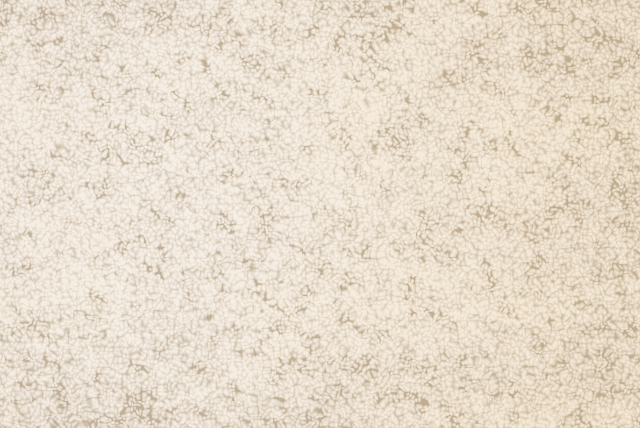
Reproduce this texture procedurally as a WebGL 1 fragment shader.

```glsl
precision highp float;
// Cream cut-pile carpet under soft light: small rounded tufts from cellular
// noise, clumped by value noise so darker pits open between them, with broad
// uneven shading that is pale on the left and warmer towards the right.

uniform vec2 u_resolution;

vec2 hash2(vec2 p) {
  vec3 q = fract(p.xyx * vec3(0.1031, 0.1030, 0.0973));
  q += dot(q, q.yzx + 33.33);
  return fract((q.xx + q.yz) * q.zy);
}

float valueNoise(vec2 p) {
  vec2 cell = floor(p);
  vec2 f = fract(p);
  f = f * f * (3.0 - 2.0 * f);
  float low = mix(hash2(cell).x, hash2(cell + vec2(1.0, 0.0)).x, f.x);
  float high = mix(hash2(cell + vec2(0.0, 1.0)).x, hash2(cell + 1.0).x, f.x);
  return mix(low, high, f.y);
}

float fbm(vec2 p) {
  float sum = 0.0;
  float weight = 0.5;
  for (int i = 0; i < 3; i++) {
    sum += weight * valueNoise(p);
    p = mat2(1.6, 1.2, -1.2, 1.6) * p + 17.3;
    weight *= 0.5;
  }
  return sum / 0.875;
}

// x: distance to the nearest tuft centre, y: random tone of that tuft
vec2 nearestTuft(vec2 p) {
  vec2 cell = floor(p);
  vec2 nearest = vec2(9.0, 0.0);
  for (int j = -1; j <= 1; j++) {
    for (int i = -1; i <= 1; i++) {
      vec2 id = cell + vec2(float(i), float(j));
      vec2 centre = id + 0.1 + 0.8 * hash2(id);
      float d = length(p - centre);
      if (d < nearest.x) nearest = vec2(d, hash2(id + 71.7).y);
    }
  }
  return nearest;
}

// Brightness of the pile: 0 in the deepest pits, 1 on lit tuft tips
float pileTone(vec2 p) {
  vec2 bend = vec2(valueNoise(p * 60.0), valueNoise(p * 60.0 + 40.0)) - 0.5;
  vec2 tuft = nearestTuft(p * 105.0 + bend * 1.2);

  // Clumps lean along a falling diagonal
  vec2 lean = mat2(0.87, 0.5, -0.5, 0.87) * p;
  float clump = fbm(lean * vec2(30.0, 42.0)) - 0.5;
  float pit = smoothstep(0.04, 0.28, -clump) * smoothstep(0.25, 0.75, tuft.x);

  return 0.65 + 1.05 * (0.45 - tuft.x) + 0.34 * (tuft.y - 0.5)
       + 0.5 * clump - 0.35 * pit;
}

// Pit brown through beige to pale cream
vec3 pileColor(float t) {
  vec3 c = mix(vec3(0.76, 0.69, 0.59), vec3(0.85, 0.80, 0.73), smoothstep(-0.05, 0.36, t));
  c = mix(c, vec3(0.918, 0.872, 0.815), smoothstep(0.28, 0.66, t));
  return mix(c, vec3(0.962, 0.932, 0.888), smoothstep(0.58, 1.05, t));
}

void main() {
  vec2 uv = gl_FragCoord.xy / u_resolution;

  // Four samples per pixel soften the tuft edges
  float tone = 0.0;
  for (int j = 0; j < 2; j++) {
    for (int i = 0; i < 2; i++) {
      vec2 offset = vec2(float(i), float(j)) * 0.5 - 0.25;
      tone += 0.25 * pileTone((gl_FragCoord.xy + offset) / u_resolution.y);
    }
  }

  // Broad light: brushed patches, a pale pool left of centre, dim corners
  vec2 p = gl_FragCoord.xy / u_resolution.y;
  float patches = fbm(p * vec2(5.0, 7.0) + 5.0) - 0.5;
  float pool = exp(-5.0 * dot(uv - vec2(0.3, 0.58), uv - vec2(0.3, 0.58)));
  float corner = dot(uv - 0.5, uv - 0.5);
  tone += 0.3 * patches + 0.16 * (pool - 0.45) - 0.32 * (corner - 0.15);

  // Warm tint grows to the right
  float warmth = smoothstep(0.2, 1.0, uv.x) + 0.4 * patches;
  vec3 tint = mix(vec3(1.0, 1.004, 1.01), vec3(0.995, 0.982, 0.95), warmth);
  gl_FragColor = vec4(pileColor(tone) * tint, 1.0);
}
```
